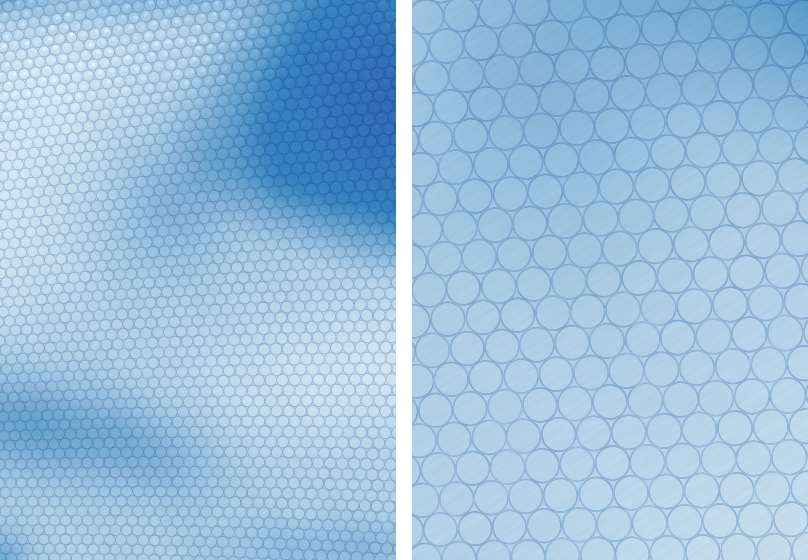
Left: the whole. Right: its middle third, enlarged.
Give the GLSL for this pattern, as a Shadertoy shader.

```glsl
// Bubble wrap sheet: hexagonally packed round blisters under soft blue and white light.

const float PITCH = 0.0211;        // blister spacing, in canvas heights
const float RING_RADIUS = 0.490;   // in pitches
const float RING_WIDTH = 0.014;    // half width, in pitches

float hash(vec2 p) {
    p = fract(p * vec2(0.1031, 0.1137));
    p += dot(p, p.yx + 33.33);
    return fract((p.x + p.y) * p.x * 17.0);
}

mat2 rotation(float angle) {
    float c = cos(angle), s = sin(angle);
    return mat2(c, -s, s, c);
}

// Soft elliptical patch of light or shade
float blob(vec2 p, vec2 center, vec2 radius, float angle) {
    vec2 d = rotation(angle) * (p - center) / radius;
    return exp(-dot(d, d));
}

// Layered sines, bent by one another
float ripple(vec2 p) {
    float sum = 0.0, weight = 0.5;
    for (int i = 0; i < 4; i++) {
        sum += weight * sin(p.x + 1.7 * sin(p.y)) * sin(p.y + 0.8);
        p = rotation(0.9) * p * 1.9 + 2.3;
        weight *= 0.55;
    }
    return sum;
}

// Colour ramp from deep blue (0) to near white (1)
vec3 ramp(float tone) {
    vec3 stops[6] = vec3[6](
        vec3(0.19, 0.41, 0.71), vec3(0.21, 0.51, 0.75), vec3(0.38, 0.63, 0.80),
        vec3(0.54, 0.71, 0.85), vec3(0.68, 0.81, 0.90), vec3(0.83, 0.90, 0.95));
    vec3 color = stops[0];
    for (int i = 1; i < 6; i++)
        color = mix(color, stops[i], clamp(tone * 5.0 - float(i - 1), 0.0, 1.0));
    return color;
}

// Brightness of the sheet; p spans 0 to 1 on both axes
float sheetTone(vec2 p) {
    float tone = 0.81;
    tone += 0.20 * blob(p, vec2(0.06, 0.80), vec2(0.34, 0.17), 0.4);
    tone += 0.13 * blob(p, vec2(0.00, 0.54), vec2(0.24, 0.15), 0.0);
    tone += 0.17 * blob(p, vec2(0.92, 0.34), vec2(0.46, 0.13), 0.12);
    tone -= 0.24 * blob(p, vec2(0.47, 0.66), vec2(0.18, 0.12), 0.5);
    tone -= 0.37 * blob(p, vec2(0.07, 0.24), vec2(0.32, 0.085), -0.10);
    tone -= 0.15 * blob(p, vec2(0.40, 0.18), vec2(0.17, 0.08), -0.2);
    tone -= 0.18 * blob(p, vec2(0.88, 0.02), vec2(0.32, 0.05), 0.0);
    tone -= 0.26 * blob(p, vec2(0.45, 1.02), vec2(0.40, 0.05), 0.08);
    tone -= 0.28 * blob(p, vec2(0.00, 1.01), vec2(0.10, 0.03), 0.0);
    tone -= 0.32 * blob(p, vec2(0.00, 0.00), vec2(0.07, 0.05), 0.0);

    // Deep blue fold in the upper right
    float leftEdge = 0.59 + 1.1 * pow(abs(p.y - 0.74), 1.5);
    float lowerEdge = 0.65 - 0.20 * (p.x - 0.65);
    float fold = smoothstep(-0.21, 0.12, p.x - leftEdge)
               * smoothstep(-0.11, 0.055, p.y - lowerEdge);
    float foldTone = 0.24 - 0.23 * blob(p, vec2(1.05, 0.82), vec2(0.28, 0.16), 0.0);
    return mix(tone, foldTone, fold);
}

// Gentle bend that keeps blisters round: rows climb at the top, blisters grow up and right
vec2 warpSheet(vec2 p) {
    const float tilt = 0.055, growRight = 0.17, growUp = 0.08;
    vec2 q = p - vec2(0.35, 0.5);
    float saddle = 0.5 * (q.x * q.x - q.y * q.y);
    float product = q.x * q.y;
    return vec2(q.x + tilt * q.y - growRight * saddle - growUp * product,
                q.y - tilt * q.x - growRight * product + growUp * saddle);
}

// Nearest hexagonal lattice site: xy = offset from it, zw = its identity
vec4 hexCell(vec2 p) {
    vec2 period = vec2(1.0, sqrt(3.0));
    vec2 siteA = floor(p / period + 0.5);
    vec2 siteB = floor(p / period) + 0.5;
    vec2 a = p - siteA * period, b = p - siteB * period;
    return dot(a, a) < dot(b, b) ? vec4(a, siteA) : vec4(b, siteB);
}

void mainImage(out vec4 fragColor, in vec2 fragCoord) {
    vec2 uv = fragCoord / iResolution.xy;
    vec2 sheet = fragCoord / iResolution.y;
    float pixel = 1.0 / (iResolution.y * PITCH);

    vec4 cell = hexCell(warpSheet(sheet) / PITCH);
    vec2 id = cell.zw * 2.0 + 80.0;
    float variation = hash(id);
    vec2 jitter = vec2(hash(id + 17.3), hash(id + 41.9)) - 0.5;
    vec2 local = cell.xy + 0.02 * jitter;
    float edge = length(local) - RING_RADIUS + 0.010 * variation;

    // Sheet light, with uneven film and slight per-blister shading
    float inside = 1.0 - smoothstep(-pixel, pixel, edge);
    float tone = sheetTone(uv) + 0.012 * ripple(sheet * 45.0);
    tone += inside * 0.018 * (variation - 0.5);
    vec3 color = ramp(tone);

    // Fine slanted scratches
    vec2 grain = rotation(0.55) * sheet;
    float scratch = ripple(grain * vec2(50.0, 620.0));
    color += 0.016 * scratch * inside;

    // Glossy domes, strongest near the top
    float gloss = smoothstep(0.70, 0.95, uv.y) * (1.0 - 0.8 * smoothstep(0.5, 0.8, uv.x));
    float glint = blob(local, vec2(0.08, 0.12) + 0.3 * jitter, vec2(0.18, 0.15), 0.5);
    color += inside * gloss * (0.10 * (0.3 + variation) * glint + 0.05 * local.y);

    // Thin seams around the blisters, worn unevenly
    float line = 1.0 - smoothstep(RING_WIDTH, RING_WIDTH + 0.9 * pixel, abs(edge));
    float wear = 0.60 + 0.14 * variation + 0.25 * ripple(sheet * 160.0);
    color = mix(color, color * vec3(0.70, 0.79, 0.88), line * wear);

    fragColor = vec4(clamp(color, 0.0, 1.0), 1.0);
}
```
